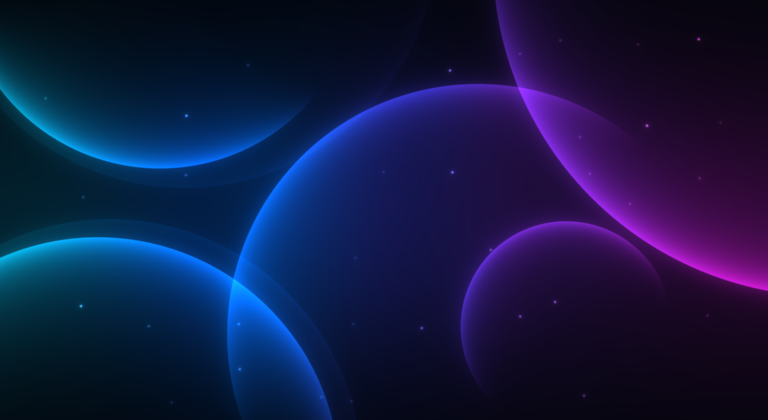
This background is drawn by a WebGL 2 fragment shader. Its source:

```glsl
#version 300 es
precision highp float;

uniform vec2 u_resolution;
out vec4 fragColor;

const vec3 CYAN = vec3(0.02, 0.68, 0.86);
const vec3 BLUE = vec3(0.02, 0.41, 0.95);
const vec3 INDIGO = vec3(0.23, 0.21, 0.85);
const vec3 PURPLE = vec3(0.50, 0.15, 0.86);
const vec3 MAGENTA = vec3(0.80, 0.08, 0.80);
const vec3 NIGHT = vec3(0.006, 0.016, 0.036);

// Hue of all light, running from left to right
vec3 spectrum(float x) {
    vec3 hue = mix(CYAN, BLUE, smoothstep(0.0, 0.5, x));
    hue = mix(hue, INDIGO, smoothstep(0.6, 1.0, x));
    hue = mix(hue, PURPLE, smoothstep(0.95, 1.3, x));
    return mix(hue, MAGENTA, smoothstep(1.25, 1.8, x));
}

float bell(float x, float center, float width) {
    float t = (x - center) / width;
    return exp(-t * t);
}

// Disc lit along the part of its rim that faces a direction:
// a crisp edge, a soft falloff inward and a short halo outward
float litDisc(vec2 p, vec2 center, float radius, vec2 facing, float fadeStart, float depth, float pixel) {
    vec2 offset = p - center;
    float dist = length(offset);
    float edge = dist - radius;
    float toward = dot(offset / max(dist, 0.001), normalize(facing));
    float lit = smoothstep(fadeStart, 1.0, toward);
    float inner = 0.5 * exp(min(edge, 0.0) / (depth * 0.25))
                + 0.42 * exp(min(edge, 0.0) / depth);
    float halo = 0.24 * exp(-max(edge, 0.0) / 0.022);
    return lit * mix(inner, halo, smoothstep(-pixel, pixel, edge));
}

vec2 hash2(vec2 cell) {
    vec3 q = fract(cell.xyx * vec3(0.1031, 0.1030, 0.0973));
    q += dot(q, q.yzx + 33.33);
    return fract((q.xx + q.yz) * q.zy);
}

// One jittered spark in some of the grid cells
float sparks(vec2 p, float cellSize) {
    vec2 cell = floor(p / cellSize);
    vec2 place = 0.2 + 0.6 * hash2(cell + 7.0);
    vec2 chance = hash2(cell + 41.0);
    float dist = length((fract(p / cellSize) - place) * cellSize);
    float power = step(0.58, chance.x) * mix(0.15, 0.8, chance.y * chance.y);
    return power * (bell(dist, 0.0, 0.003) + 0.22 * exp(-dist / 0.005));
}

void main() {
    vec2 p = gl_FragCoord.xy / u_resolution.y;
    float pixel = 1.0 / u_resolution.y;
    vec3 hue = spectrum(p.x);

    // Dim horizontal band of colour
    float haze = 0.15 + 0.14 * bell(p.x, 0.8, 0.5);
    float light = haze * bell(p.y, 0.46, 0.38);

    // Upper left disc and its faint outer shell
    light += litDisc(p, vec2(0.381, 1.077), 0.478, vec2(-0.25, -0.97), 0.35, 0.10, pixel);
    light += 0.09 * litDisc(p, vec2(0.440, 1.156), 0.603, vec2(0.1, -1.0), -0.3, 0.10, pixel);

    // Lower left disc and its shell
    light += litDisc(p, vec2(0.233, -0.141), 0.576, vec2(0.1, 1.0), -0.3, 0.11, pixel);
    light += 0.12 * litDisc(p, vec2(0.262, -0.120), 0.598, vec2(0.3, 1.0), -0.3, 0.08, pixel);

    // Large central disc
    light += 0.92 * litDisc(p, vec2(1.138, 0.203), 0.597, vec2(-0.62, 0.78), 0.12, 0.12, pixel);

    // Upper right disc
    light += litDisc(p, vec2(1.976, 1.096), 0.802, vec2(-0.3, -0.95), -0.2, 0.13, pixel);

    // Small disc
    light += 0.85 * litDisc(p, vec2(1.348, 0.222), 0.251, vec2(-0.5, 0.87), -0.4, 0.06, pixel);

    vec3 color = NIGHT + hue * light;
    color += mix(hue, vec3(1.0), 0.25) * sparks(p, 0.16);
    fragColor = vec4(min(color, 1.0), 1.0);
}
```
